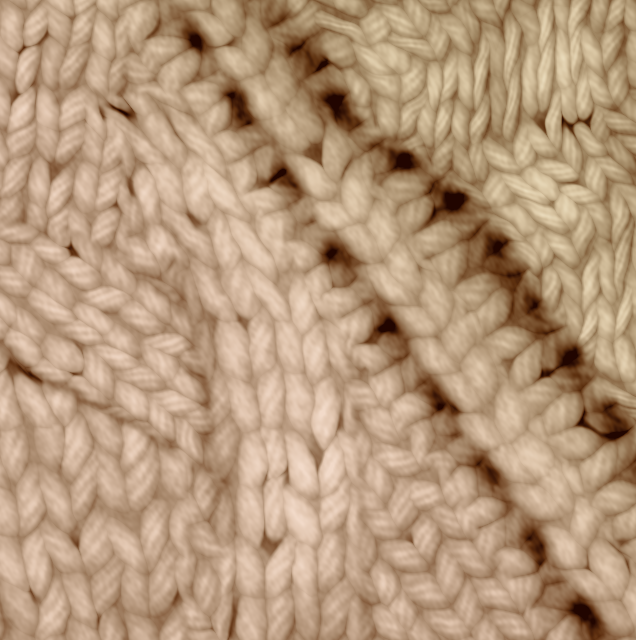
This texture is drawn by a Shadertoy shader. Its source:

```glsl
// Cream cable-knit wool: a diagonal braid between deep furrows, with crossing cables.

vec2 hash2(vec2 p) {
    return fract(sin(vec2(dot(p, vec2(127.1, 311.7)), dot(p, vec2(269.5, 183.3)))) * 43758.5) * 2.0 - 1.0;
}

float gradientNoise(vec2 p) {
    vec2 i = floor(p), f = fract(p), u = f * f * (3.0 - 2.0 * f), e = vec2(1, 0);
    return mix(mix(dot(hash2(i), f), dot(hash2(i + e), f - e), u.x),
               mix(dot(hash2(i + e.yx), f - e.yx), dot(hash2(i + 1.0), f - 1.0), u.x), u.y);
}

float band(float x, float lo, float hi) {
    return smoothstep(lo - 0.012, lo + 0.012, x) * (1.0 - smoothstep(hi - 0.012, hi + 0.012, x));
}

float groove(float x, float width) {
    return exp(-x * x / (width * width));
}

vec2 rotate(vec2 p, float a) {
    return vec2(cos(a) * p.x + sin(a) * p.y, cos(a) * p.y - sin(a) * p.x);
}

// Height of overlapping oval stitches; neighbouring columns lean opposite ways
float knit(vec2 q, vec2 cell, float lean) {
    vec2 base = floor(q / cell);
    float h = 0.0;
    for (int j = -1; j <= 1; j++)
    for (int i = -1; i <= 1; i++) {
        vec2 id = base + vec2(i, j), r = hash2(id + cell * 50.0);
        float side = mod(id.x, 2.0) * 2.0 - 1.0;
        vec2 d = rotate(q - (id + 0.5 + 0.18 * r) * cell, lean * side + 0.3 * r.x);
        d /= cell * vec2(0.56, 0.72);
        float ply = 0.07 * sin(8.0 * d.x + 9.0 * d.y * side + r.y * 3.0);
        h = max(h, (1.0 - dot(d, d)) * (0.88 + 0.2 * d.y + 0.15 * r.y + ply));
    }
    return h;
}

// Braid frame: x across towards the upper right, y along towards the lower right
vec2 braidFrame(vec2 p) {
    p.x -= 0.3125;
    return vec2(dot(p, vec2(0.827, -0.562)), dot(p, vec2(0.562, 0.827)));
}

float cableCentre(float y) {
    float k = max(0.0, 1.0 - y / 0.78);
    return 0.455 - 0.33 * k * k;
}

float furrowCentre(float s) {
    return 0.09 + 0.075 * smoothstep(0.25, 0.55, s);
}

float fabric(vec2 p) {
    vec2 b = braidFrame(p);
    float cx = p.x - cableCentre(p.y), rightEdge = furrowCentre(b.y);
    float strandTop = 0.35 + 1.6 * p.x * p.x, strandBottom = 0.545 + 0.58 * p.x;
    // Diagonal ground, then upright stitches on the left
    float h = knit(b, vec2(0.041, 0.062), 0.4);
    h = mix(h, knit(rotate(p, 0.12), vec2(0.037, 0.062), 0.3), band(p.x, -1.0, 0.2) * band(p.y, -1.0, strandTop));
    h = mix(h, knit(rotate(p, -0.2), vec2(0.046, 0.082), 0.25), band(p.x, -1.0, 0.29) * band(p.y, strandBottom, 2.0));
    // Strand crossing from the left edge
    h = mix(h, knit(rotate(p, -0.95), vec2(0.037, 0.062), 0.25), band(cx, -1.0, -0.11) * band(p.y, strandTop, strandBottom));
    // Twisted clumps at upper right
    vec2 twist = b + 0.03 * vec2(sin(b.y * 17.0), sin(b.x * 15.0 + 1.0));
    h = mix(h, knit(rotate(twist, 0.3), vec2(0.032, 0.06), 0.25), band(b.x, rightEdge, 2.0));
    // Curved centre cable
    h = mix(h, knit(vec2(cx, p.y), vec2(0.043, 0.084), 0.14), band(cx, -0.11, 0.11) * band(p.y, 0.15, 2.0));
    // Rungs on both sides of the braid
    float rungs = max(band(b.x, -0.105, -0.035), band(b.x, 0.055, rightEdge + 0.02));
    h = mix(h, knit(b.yx, vec2(0.049, 0.066), 0.35), rungs);
    // Braid of two leaning columns
    return mix(h, knit(b - vec2(0.012, 0.0), vec2(0.047, 0.07), -0.4) * 0.9 + 0.1, band(b.x, -0.036, 0.062));
}

// Broad light and shadow from the folds
float folds(vec2 p) {
    vec2 b = braidFrame(p);
    float cx = p.x - cableCentre(p.y), edge = furrowCentre(b.y);
    float holes = 0.5 + 0.5 * cos(6.283 * (b.y - 0.176) / 0.137);
    float gaps = 0.5 + 0.5 * cos(6.283 * (b.y - 0.264) / 0.106);
    float tone = -groove(b.x + 0.042, 0.017) * (0.2 + 0.5 * holes * holes);
    tone -= groove(b.x - edge, 0.021) * (0.24 + 0.42 * gaps) * smoothstep(-0.1, 0.25, b.y);
    tone -= 0.27 * groove(b.x - edge + 0.025, 0.05) + 0.13 * groove(b.x + 0.06, 0.035);
    // Seams around the cables
    float left = band(p.x, -1.0, 0.28);
    tone -= 0.3 * left * groove(p.y - 0.545 - 0.58 * p.x, 0.013);
    tone -= 0.12 * left * groove(p.y - 0.35 - 1.6 * p.x * p.x, 0.02);
    tone -= 0.14 * groove(p.x - 0.2, 0.02) * band(p.y, 0.05, 0.38);
    tone -= 0.26 * groove(cx + 0.115, 0.018) * band(p.y, 0.4, 0.85);
    tone -= 0.17 * groove(cx - 0.112, 0.015) * band(p.y, 0.55, 1.1);
    tone += 0.1 * groove(cx, 0.09) * band(p.y, 0.25, 0.95) + 0.07 * groove(length(p - vec2(0.16, 0.52)), 0.12);
    tone -= 0.09 * smoothstep(0.8, 1.0, p.y);
    // Domed clumps beyond the right furrow: centre and radius
    vec3 clumps[4] = vec3[4](vec3(0.65, 0.12, 0.13), vec3(0.87, 0.11, 0.1), vec3(0.84, 0.31, 0.13), vec3(0.95, 0.5, 0.12));
    float dome = 0.0;
    for (int i = 0; i < 4; i++) dome = max(dome, 1.0 - length(p - clumps[i].xy) / clumps[i].z);
    return tone + smoothstep(0.0, 0.06, b.x - edge) * (0.26 * sqrt(dome) - 0.19);
}

vec3 wool(float tone) {
    vec3 ramp[7] = vec3[7](vec3(0.13, 0.02, 0.0), vec3(0.37, 0.19, 0.06), vec3(0.52, 0.37, 0.24),
        vec3(0.64, 0.53, 0.41), vec3(0.75, 0.65, 0.54), vec3(0.87, 0.78, 0.68), vec3(0.94, 0.87, 0.79));
    float x = clamp(tone, 0.0, 1.199) * 5.0;
    int i = int(x);
    return mix(ramp[i], ramp[i + 1], fract(x));
}

void mainImage(out vec4 fragColor, in vec2 fragCoord) {
    vec2 uv = vec2(fragCoord.x, iResolution.y - fragCoord.y) / iResolution.y;
    vec2 p = uv + 0.016 * vec2(gradientNoise(uv * 11.0), gradientNoise(uv * 11.0 + 40.0));
    p += 0.006 * vec2(gradientNoise(uv * 31.0), gradientNoise(uv * 31.0 + 70.0));
    float h = fabric(p), lit = h - fabric(p + vec2(-0.004, -0.005));
    float fuzz = 0.12 * gradientNoise(uv * 50.0) + 0.11 * gradientNoise(braidFrame(uv) * vec2(160.0, 90.0));
    float pits = (1.0 - smoothstep(0.05, 0.4, h)) * smoothstep(0.1, 0.4, gradientNoise(uv * 13.0 + 9.0));
    float tone = 0.63 + 0.39 * h + 0.27 * lit + folds(p) + fuzz - 0.4 * pits + 0.12 * gradientNoise(uv * 5.0);
    // Rosy towards the lower left, golden towards the upper right
    vec3 tint = mix(vec3(1.01, 0.985, 1.0), vec3(0.98, 0.995, 0.94), smoothstep(-0.2, 0.6, uv.x - uv.y));
    fragColor = vec4(wool(tone) * tint, 1.0);
}
```
